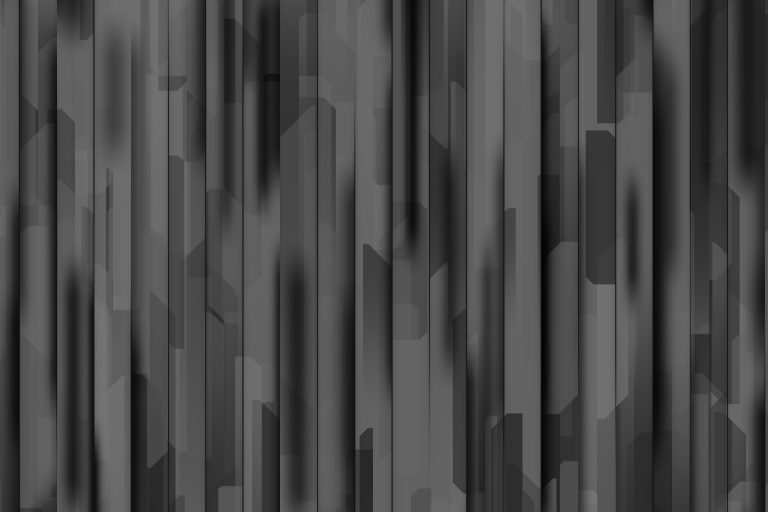
Write a WebGL 2 fragment shader that draws this background.

```glsl
#version 300 es
precision highp float;

uniform vec2 u_resolution;
out vec4 fragColor;

const float PITCH = 0.0728; // column width, in canvas heights

vec4 hash4(vec3 p) {
    vec4 q = fract(p.xyzx * vec4(0.1031, 0.1030, 0.0973, 0.1099));
    q += dot(q, q.wzxy + 33.33);
    return fract((q.xxyz + q.yzzw) * q.zywx);
}

// Smooth vertical variation, independent for each column
float columnNoise(float column, float y) {
    float cell = floor(y);
    float a = hash4(vec3(column, cell, 71.0)).x;
    float b = hash4(vec3(column, cell + 1.0, 71.0)).x;
    return mix(a, b, smoothstep(0.0, 1.0, y - cell));
}

// Upright bar whose two ends are cut at 45 degrees
float barDistance(vec2 p, vec2 halfSize, vec2 cutSides, float knee) {
    float side = p.y > 0.0 ? cutSides.x : cutSides.y;
    float cut = max(0.0, side * p.x + knee * halfSize.x);
    return max(abs(p.x) - halfSize.x, 0.75 * (abs(p.y) + cut - halfSize.y));
}

// Flat translucent panels, some fading out towards one end
float addPanels(float grey, vec2 p, float smoothing) {
    for (int i = 0; i < 9; i++) {
        float layer = float(i);
        float u = p.x / PITCH + 0.5 * mod(layer, 2.0);
        float column = floor(u);
        float rowHeight = 0.72;
        float v = p.y / rowHeight + hash4(vec3(column, layer, 5.0)).x;
        vec3 id = vec3(column, floor(v), layer + 11.0);
        vec4 place = hash4(id);
        vec4 look = hash4(id + vec3(37.0, 19.0, 53.0));
        vec4 ends = hash4(id + vec3(83.0, 61.0, 29.0));
        if (place.x > 0.64) continue;

        vec2 halfSize = vec2(mix(0.14, 0.5, place.y) * PITCH, mix(0.12, 0.355, place.z));
        float align = sign(place.w - 0.5);
        vec2 local = vec2((fract(u) - 0.5) * PITCH - align * (0.5 * PITCH - halfSize.x),
                          (fract(v) - 0.5) * rowHeight);
        float d = barDistance(local, halfSize, sign(ends.xy - 0.5), ends.z * 2.0 - 1.0);

        float tone = look.x < 0.3 ? mix(0.08, 0.2, look.y) : mix(0.34, 0.48, look.y);
        float along = 0.5 + 0.5 * local.y / halfSize.y;
        float fade = ends.w < 0.4 ? smoothstep(0.0, 0.9, along) : 1.0;
        float cover = 1.0 - smoothstep(-smoothing, smoothing, d);
        grey = mix(grey, tone, cover * fade * mix(0.25, 0.72, look.z));
    }
    return grey;
}

// Blurred dark bands, mostly pressed against a seam
float addShadows(float grey, vec2 p) {
    float u = p.x / PITCH;
    float column = floor(u);
    for (int i = 0; i < 3; i++) {
        float layer = float(i);
        float v = p.y / 0.95 + hash4(vec3(column, layer, 41.0)).y;
        vec3 id = vec3(column, floor(v), layer + 101.0);
        vec4 shape = hash4(id);
        vec4 look = hash4(id + vec3(23.0, 47.0, 13.0));
        if (shape.x > 0.5) continue;

        float fromSeam = look.x < 0.5 ? fract(u) : 1.0 - fract(u);
        float center = look.y < 0.65 ? 0.0 : 0.45;
        float across = (fromSeam - center) / mix(0.16, 0.42, shape.y);
        float halfLength = mix(0.16, 0.46, shape.z);
        float along = abs(fract(v) - 0.5) * 0.95;
        float window = 1.0 - smoothstep(halfLength - 0.12, halfLength, along);
        grey *= 1.0 - mix(0.4, 0.85, look.z) * window * exp(-across * across);
    }
    return grey;
}

// Thin dark lines between columns
float addSeams(float grey, vec2 p, float smoothing) {
    float seam = floor(p.x / PITCH + 0.5);
    float d = abs(p.x - seam * PITCH);
    float presence = smoothstep(0.12, 0.4, columnNoise(seam + 200.0, p.y * 2.0));
    float line = 1.0 - smoothstep(0.0013 - smoothing, 0.0013 + smoothing, d);
    float halo = 0.2 * exp(-d / 0.005);
    return mix(grey, 0.06, presence * max(0.85 * line, halo));
}

void main() {
    vec2 p = gl_FragCoord.xy / u_resolution.y + vec2(0.035, 0.0);
    float smoothing = 0.7 / u_resolution.y;

    // Column base tones
    float column = floor(p.x / PITCH);
    float base = columnNoise(column, p.y * 1.4 + 3.0);
    float grey = mix(0.2, 0.385, smoothstep(0.05, 0.55, base));

    grey = addPanels(grey, p, smoothing);
    grey = addShadows(grey, p);
    grey = addSeams(grey, p, smoothing);
    fragColor = vec4(vec3(grey), 1.0);
}
```
